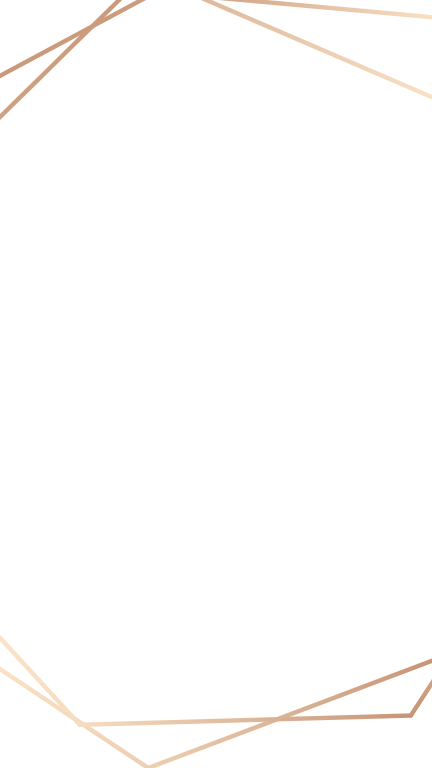
Write a WebGL 1 fragment shader that draws this background.

```glsl
precision highp float;
// A white card framed by thin rose-gold lines crossing near its top and bottom.
// Each line is a distance-to-segment strip whose tone runs from copper to pale
// gold along its length; the canvas is 100 units wide and 177.8 units tall.

uniform vec2 u_resolution;

#define CANVAS vec2(100.0, 177.78)
#define HALF_WIDTH 0.51
#define PAPER vec3(1.0)
#define COPPER vec3(0.775, 0.575, 0.455)
#define PALE_GOLD vec3(0.98, 0.89, 0.78)

// Paints a line from a to b; tones run from 0 (copper) to 1 (pale gold).
void strip(inout vec3 color, vec2 p, vec2 a, vec2 b, vec2 tones) {
    vec2 along = b - a;
    float t = clamp(dot(p - a, along) / dot(along, along), 0.0, 1.0);
    float dist = length(p - a - along * t);
    float pixel = CANVAS.x / u_resolution.x;
    float cover = clamp((HALF_WIDTH - dist) / pixel + 0.5, 0.0, 1.0);
    vec3 metal = mix(COPPER, PALE_GOLD, mix(tones.x, tones.y, t));
    color = mix(color, metal, cover);
}

void main() {
    vec2 p = gl_FragCoord.xy / u_resolution * CANVAS;
    vec3 color = PAPER;

    // Upper left crossing
    strip(color, p, vec2(-1.0, 149.7), vec2(28.8, 179.0), vec2(0.18, 0.08));
    strip(color, p, vec2(-1.9, 159.2), vec2(35.0, 179.0), vec2(0.08, 0.12));

    // Upper right pair
    strip(color, p, vec2(44.9, 179.0), vec2(102.3, 154.3), vec2(0.45, 1.0));
    strip(color, p, vec2(42.7, 179.0), vec2(102.2, 173.6), vec2(0.1, 1.0));

    // Lower outline with its peak at the bottom edge
    strip(color, p, vec2(-1.5, 23.9), vec2(34.3, 0.0), vec2(1.0, 0.75));
    strip(color, p, vec2(34.3, 0.0), vec2(102.6, 25.8), vec2(0.75, 0.0));

    // Lower outline with two corners
    strip(color, p, vec2(-0.9, 31.1), vec2(18.5, 10.0), vec2(1.0, 0.92));
    strip(color, p, vec2(18.5, 10.0), vec2(95.1, 12.15), vec2(0.92, 0.02));
    strip(color, p, vec2(95.1, 12.15), vec2(101.0, 21.2), vec2(0.02, 0.18));

    gl_FragColor = vec4(color, 1.0);
}
```
